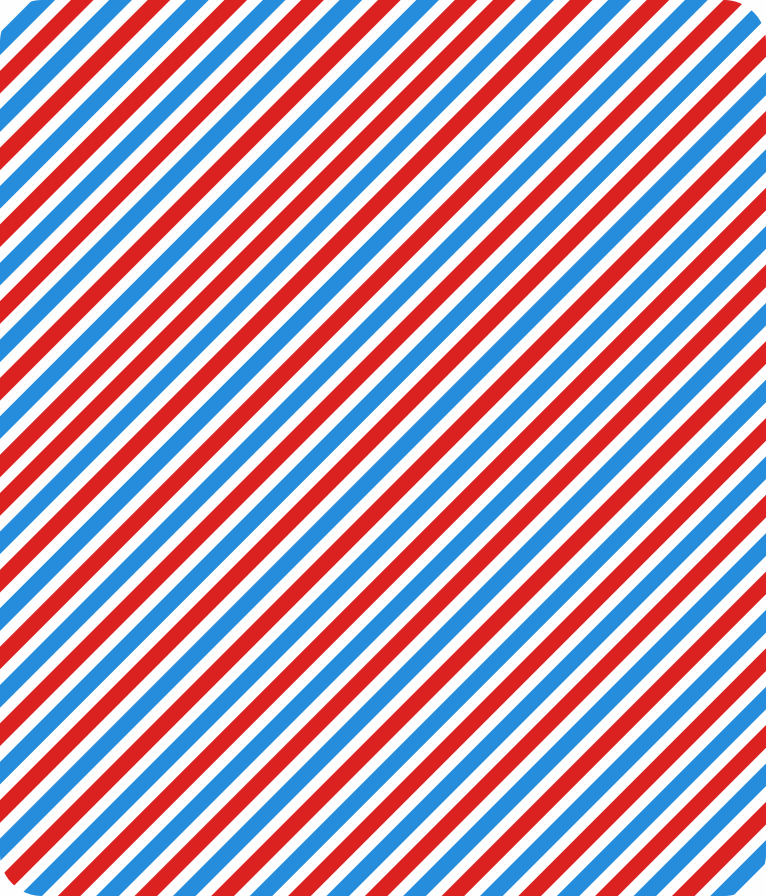
A WebGL 2 fragment shader for this pattern:

```glsl
#version 300 es
precision highp float;
// Diagonal candy stripes, red and blue in turn on white, in a rounded panel.
// Each stripe is numbered along the diagonal; its parity gives the colour,
// with one break in the order that sets two red stripes side by side.

uniform vec2 u_resolution;
out vec4 fragColor;

const vec3 WHITE = vec3(0.995);
const vec3 RED = vec3(0.863, 0.129, 0.129);
const vec3 BLUE = vec3(0.145, 0.553, 0.859);

// Lengths are fractions of the canvas height.
const float PITCH = 0.04284;        // between stripe centres, along an edge
const float STRIPE_SHARE = 0.59;    // part of the pitch that is coloured
const float RED_ANCHOR = 0.9057;    // diagonal position of one red centre
const float ORDER_BREAK = -8.0;     // first stripe after the break
const float CORNER_RADIUS = 0.047;

// Coverage of the inside of a shape, from its signed distance.
float coverage(float dist, float pixel) {
  return clamp(0.5 - dist / pixel, 0.0, 1.0);
}

float roundedBox(vec2 p, vec2 halfSize, float radius) {
  vec2 q = abs(p) - halfSize + radius;
  return length(max(q, 0.0)) + min(max(q.x, q.y), 0.0) - radius;
}

// Even stripes are red after the break, odd ones before it.
vec3 stripeColor(float index, float breakIndex) {
  float parity = mod(index + (index < breakIndex ? 1.0 : 0.0), 2.0);
  return parity < 0.5 ? RED : BLUE;
}

vec3 diagonalStripes(vec2 p, float pixel) {
  float along = (p.x + 1.0 - p.y - RED_ANCHOR) / PITCH;
  float index = floor(along + 0.5);
  // Distance square to the stripe, hence the root of one half.
  float dist = (abs(along - index) - 0.5 * STRIPE_SHARE) * PITCH * sqrt(0.5);
  return mix(WHITE, stripeColor(index, ORDER_BREAK), coverage(dist, pixel));
}

void main() {
  float pixel = 1.0 / u_resolution.y;
  vec2 p = gl_FragCoord.xy * pixel;
  vec2 halfSize = 0.5 * u_resolution * pixel;

  // Stripes, clipped to the panel
  float panel = coverage(roundedBox(p - halfSize, halfSize, CORNER_RADIUS), pixel);
  vec3 color = mix(WHITE, diagonalStripes(p, pixel), panel);
  fragColor = vec4(color, 1.0);
}
```
